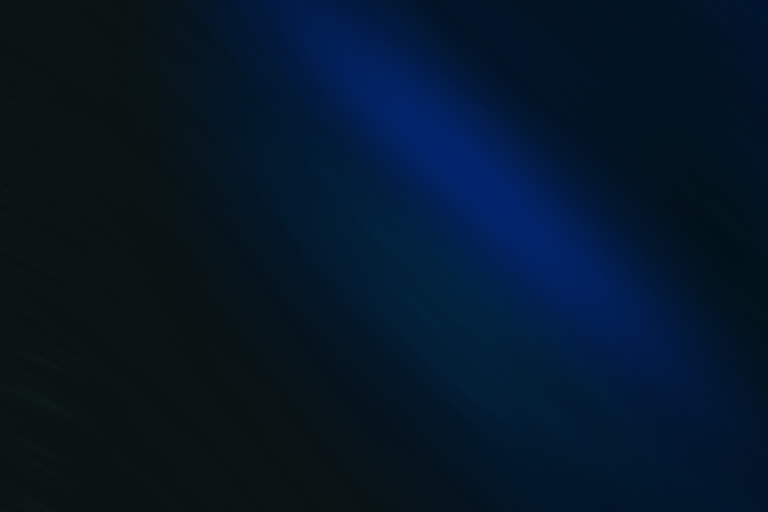
Write a WebGL 1 fragment shader that draws this background.

```glsl
precision highp float;

uniform vec2 u_resolution;

#define BEAM_CENTER vec2(0.926, 0.650)
#define BEAM_DIR vec2(0.72, -0.694)
#define CHARCOAL vec3(0.042, 0.075, 0.073)
#define NAVY vec3(0.008, 0.077, 0.150)
#define ABYSS vec3(0.006, 0.070, 0.105)
#define BEAM_BLUE vec3(0.008, 0.142, 0.425)
#define TEAL_GLOW vec3(0.010, 0.150, 0.262)
#define CORNER_BLUE vec3(0.008, 0.080, 0.185)
#define FOLD_AMOUNT 0.13
#define STREAK_AMOUNT 0.10

vec2 hashGradient(vec2 cell) {
  vec2 k = vec2(dot(cell, vec2(127.1, 311.7)), dot(cell, vec2(269.5, 183.3)));
  return fract(sin(k) * 43758.5) * 2.0 - 1.0;
}

float gradientNoise(vec2 p) {
  vec2 i = floor(p);
  vec2 f = p - i;
  vec2 w = f * f * f * (f * (f * 6.0 - 15.0) + 10.0);
  float a = dot(hashGradient(i), f);
  float b = dot(hashGradient(i + vec2(1.0, 0.0)), f - vec2(1.0, 0.0));
  float c = dot(hashGradient(i + vec2(0.0, 1.0)), f - vec2(0.0, 1.0));
  float d = dot(hashGradient(i + vec2(1.0, 1.0)), f - vec2(1.0, 1.0));
  return mix(mix(a, b, w.x), mix(c, d, w.x), w.y);
}

// Coordinates along and across a unit direction
vec2 alongAcross(vec2 p, vec2 dir) {
  return vec2(dot(p, dir), dot(p, vec2(-dir.y, dir.x)));
}

// Constant along curved strands: shallow at the left, steep before the beam
float strandLevel(vec2 p) {
  float bend = 0.13 * smoothstep(0.35, 0.75, p.x) - 0.10 * smoothstep(-0.20, 0.25, p.x);
  return p.y + 0.85 * p.x + bend;
}

float softEllipse(vec2 p, vec2 radius) {
  vec2 q = p / radius;
  return exp(-dot(q, q));
}

void main() {
  vec2 uv = gl_FragCoord.xy / u_resolution;
  vec2 p = vec2(uv.x * 1.5, uv.y);
  vec2 beam = alongAcross(p - BEAM_CENTER, BEAM_DIR);

  // Charcoal left side with a curved fade into navy
  float before = min(beam.x, 0.0);
  float side = beam.y + 0.44 - 0.8 * before * before + 0.12 * max(beam.x, 0.0);
  vec3 color = mix(CHARCOAL, NAVY, smoothstep(-0.27, 0.22, side));

  // Dark valley and blue corner beyond the beam
  float outer = beam.y + 0.33 * beam.x;
  float valley = (outer - 0.39) / 0.14;
  float depth = mix(0.40, 0.95, smoothstep(0.0, 0.5, beam.x));
  color = mix(color, ABYSS, depth * exp(-valley * valley));
  color = mix(color, CORNER_BLUE, smoothstep(0.52, 0.76, outer));

  // Teal glow parallel to the beam
  float teal = softEllipse(beam - vec2(0.12, -0.205), vec2(0.44, 0.14));
  color = mix(color, TEAL_GLOW, 0.80 * teal);

  // Main beam, flatter in its core than a plain gaussian
  float halfWidth = beam.y > 0.0 ? 0.118 : 0.115;
  float across = abs(beam.y) / halfWidth;
  float core = exp(-pow(across, 2.2) - pow(abs(beam.x) / 0.54, 2.4));
  color = mix(color, BEAM_BLUE, core);

  // Faint folds drawn out along the strands
  float level = strandLevel(p);
  float folds = gradientNoise(vec2(p.x * 2.5, level * 10.0) + 4.0);
  folds += 0.6 * gradientNoise(vec2(p.x * 4.0, level * 27.0) + 19.0);
  folds += 0.4 * gradientNoise(vec2(p.x * 6.0, level * 65.0) + 31.0);
  color *= 1.0 + FOLD_AMOUNT * folds * (1.0 - 0.8 * core);

  // Fine teal streaks at the left edge
  float lines = gradientNoise(vec2(p.x * 6.0, level * 75.0) + 7.0);
  float patches = smoothstep(-0.25, 0.35, gradientNoise(p * vec2(3.0, 5.0) + 2.0));
  float edgeFade = 1.0 - smoothstep(0.0, 0.22, p.x);
  color += STREAK_AMOUNT * vec3(0.1, 0.8, 1.0) * max(lines, 0.0) * patches * edgeFade;

  gl_FragColor = vec4(clamp(color, 0.0, 1.0), 1.0);
}
```
